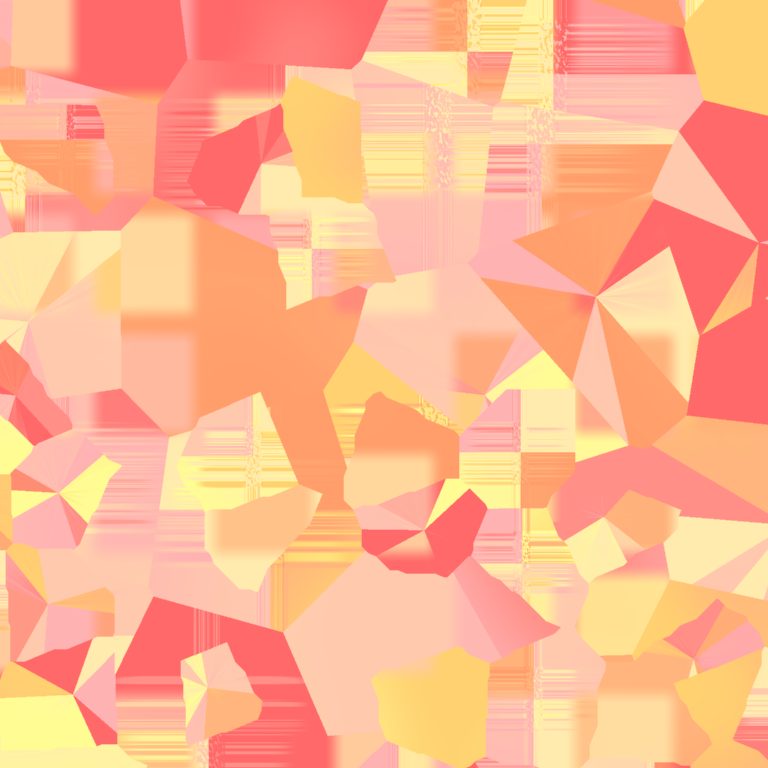
Give the GLSL for this background, as a three.js fragment shader.

```glsl
varying vec2 vUv;

float hash(vec2 p) {
  return fract(sin(dot(p, vec2(127.1, 311.7))) * 43758.5);
}

vec2 hash2(vec2 p) {
  return vec2(hash(p), hash(p + 41.3));
}

float gradientDot(vec2 corner, vec2 offset) {
  float a = 6.2832 * hash(corner);
  return dot(vec2(cos(a), sin(a)), offset);
}

float gradientNoise(vec2 p) {
  vec2 i = floor(p), f = p - i;
  vec2 u = f * f * f * (f * (f * 6.0 - 15.0) + 10.0);
  float low = mix(gradientDot(i, f), gradientDot(i + vec2(1, 0), f - vec2(1, 0)), u.x);
  float high = mix(gradientDot(i + vec2(0, 1), f - vec2(0, 1)), gradientDot(i + 1.0, f - 1.0), u.x);
  return mix(low, high, u.y);
}

// Warm ramp: red, pink, peach, cream, yellow, amber, orange
vec3 palette(float t) {
  vec3 c = vec3(1.0, 0.41, 0.41);
  c = mix(c, vec3(1.0, 0.56, 0.53), smoothstep(0.08, 0.12, t));
  c = mix(c, vec3(1.0, 0.70, 0.70), smoothstep(0.16, 0.20, t));
  c = mix(c, vec3(1.0, 0.79, 0.68), smoothstep(0.26, 0.36, t));
  c = mix(c, vec3(1.0, 0.92, 0.68), smoothstep(0.42, 0.47, t));
  c = mix(c, vec3(1.0, 0.99, 0.58), smoothstep(0.61, 0.66, t));
  c = mix(c, vec3(1.0, 0.82, 0.44), smoothstep(0.68, 0.73, t));
  c = mix(c, vec3(1.0, 0.71, 0.49), smoothstep(0.76, 0.81, t));
  return mix(c, vec3(1.0, 0.62, 0.42), smoothstep(0.84, 0.97, t));
}

// Offset from the nearest site in xy, its grid cell in zw
vec4 nearestSite(vec2 p, float boxiness) {
  vec4 nearest = vec4(0.0);
  float shortest = 9.0;
  for (int j = -1; j <= 1; j++) {
    for (int i = -1; i <= 1; i++) {
      vec2 id = floor(p) + vec2(i, j);
      vec2 d = p - id - 0.08 - 0.84 * hash2(id);
      float octagon = max(max(abs(d.x), abs(d.y)), 0.707 * (abs(d.x) + abs(d.y)));
      float dist = mix(length(d), octagon, boxiness);
      if (dist < shortest) {
        shortest = dist;
        nearest = vec4(d, id);
      }
    }
  }
  return nearest;
}

// Lines that crowd together towards the axis
float streaks(float across, float seed) {
  float q = 5.0 / (abs(across) + 0.15);
  float n = gradientNoise(vec2(q, seed + 4.0 * sign(across)));
  return smoothstep(0.08, 0.2, n) - 0.7 * smoothstep(0.1, 0.22, -n);
}

vec3 shards(vec2 p) {
  // Large polygons, with small ones gathered low down
  vec4 cell = nearestSite(p * 4.6, 0.0);
  vec4 chip = nearestSite(p * 8.0 + 20.0, 1.0);
  if (hash(chip.zw + 5.0) < mix(0.45, 0.04, (chip.w - 20.0) / 8.0)) cell = chip;
  vec2 d = cell.xy, id = cell.zw;

  // Whole, quartered or fanned into facets
  float kind = hash(id + 7.7);
  float angle = atan(d.y, d.x) / 6.2832 + 0.5;
  float count = kind < 0.3 ? 1.0 : kind < 0.62 ? 4.0 : 7.0;
  float wobble = kind < 0.62 ? 0.0 : 0.45 * sin(angle * 18.85 + kind * 40.0);
  float facet = mod(floor(angle * count + wobble), count);
  vec2 key = id + facet * vec2(3.7, 1.9);
  float tone = hash(id + 2.3);
  if (hash(key + 8.1) < 0.6) tone = hash(key + 0.6);
  tone += 0.07 * gradientNoise(p * 4.0 + id * 3.1);

  // Soft rectangles cut off by the facets
  vec2 grid = p * 6.4 + 0.3;
  vec2 block = floor(grid), f = grid - block;
  vec2 inside = smoothstep(0.0, 0.18, f) * (1.0 - smoothstep(0.82, 1.0, f));
  float cover = 0.75 * inside.x * inside.y * step(0.68, hash(block + key * 5.3));
  float blockTone = hash(block * 1.7 + key);

  // Rows, columns and a crumbled core around quartered sites
  float shift = 0.0;
  if (count == 4.0) {
    float seed = hash(id) * 30.0 + 0.5;
    float rows = streaks(d.y, seed) * (1.0 - smoothstep(0.30, 0.36, abs(d.y)));
    float columns = streaks(d.x * 2.0, seed + 13.0) * (1.0 - smoothstep(0.08, 0.11, abs(d.x)));
    shift = 0.12 * rows * (1.0 - smoothstep(0.3, 0.8, abs(d.x))) + 0.09 * columns;
    float ragged = 0.05 * gradientNoise(d * vec2(45, 30) + seed);
    float core = (1.0 - smoothstep(0.07, 0.08, abs(d.x) + ragged))
               * (1.0 - smoothstep(0.31, 0.33, abs(d.y) + ragged));
    float crumbs = gradientNoise(vec2(d.x * 60.0 + d.y * 12.0, d.y * 30.0) + seed)
                 + 0.5 * gradientNoise(d * 95.0);
    shift = mix(shift, 0.16 * smoothstep(0.05, 0.2, crumbs) - 0.04, core);
  } else if (count == 7.0) {
    shift = 0.1 * gradientNoise(vec2(angle * 60.0, kind * 50.0)) * exp(-5.0 * length(d));
  }
  return mix(palette(tone + shift), palette(blockTone + shift), cover);
}

void main() {
  // Average nearby points to smooth the edges
  vec3 color = vec3(0.0);
  for (int j = -1; j <= 1; j++) {
    for (int i = -1; i <= 1; i++) {
      color += shards(vUv + 0.00065 * vec2(i, j));
    }
  }
  gl_FragColor = vec4(color / 9.0, 1.0);
}
```
